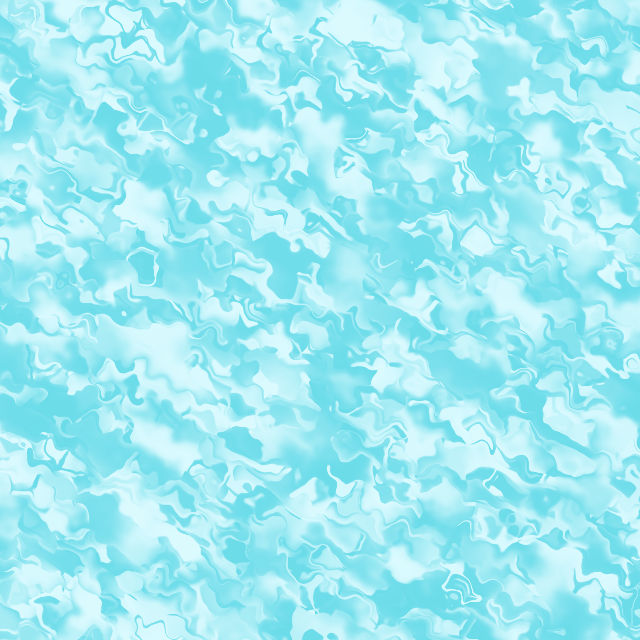
A Shadertoy shader for this texture:

```glsl
// Pale turquoise rippled water: small wavy patches and streaks slanting down to the right.
#define DEEP vec3(0.45, 0.87, 0.92)
#define PALE vec3(0.82, 0.97, 0.99)
#define SLANT 0.55          // downward tilt of the grain, radians
#define PATCHES vec2(23.0, 42.0) // patches per canvas, along and across the grain
#define RIPPLES 46.0        // ripples per canvas
#define RIPPLE_SIZE 0.032   // ripple displacement
#define CONTRAST 5.8
#define DRIFT 0.9           // strength of the broad light and dark areas
#define LAYERS 7

float hash(vec2 p) {
    return fract(sin(dot(p, vec2(127.1, 311.7))) * 43758.545);
}

// Smooth value noise, 0 to 1
float noise(vec2 p) {
    vec2 cell = floor(p);
    vec2 f = fract(p);
    f = f * f * (3.0 - 2.0 * f);
    vec2 e = vec2(0.0, 1.0);
    return mix(mix(hash(cell), hash(cell + e.yx), f.x),
               mix(hash(cell + e.xy), hash(cell + e.yy), f.x), f.y);
}

// Bends the grain into short, wavy folds
vec2 ripple(vec2 p) {
    vec2 q = p * RIPPLES;
    vec2 push = vec2(noise(q + 7.3), noise(q + vec2(41.7, 93.1))) - 0.5;
    vec2 fine = vec2(noise(q * 2.1 + 61.9), noise(q * 2.1 + 18.4)) - 0.5;
    return p + RIPPLE_SIZE * (push + 0.16 * fine);
}

// Stacks patches and thin streaks, each with a slowly varying tone
float waterTone(vec2 p) {
    vec2 q = p * PATCHES;
    float tone = noise(q * 0.6 + 3.1);
    for (int i = 0; i < LAYERS; i++) {
        vec2 shift = vec2(17.3, 29.9) * float(i + 1);
        float shape = noise(q + shift);
        float softness = noise(q * 0.8 - shift);
        float edge = mix(0.01, 0.11, softness * softness);
        float cover = smoothstep(-edge, edge, shape - 0.57);
        if (i % 3 == 2) {
            // Narrow bands along a contour of the noise
            cover = 0.9 * (1.0 - smoothstep(0.04, 0.05 + edge, abs(shape - 0.5)));
        }
        tone = mix(tone, noise(q * 0.6 + shift.yx * 2.0), cover);
    }
    return tone;
}

void mainImage(out vec4 fragColor, in vec2 fragCoord) {
    vec2 uv = fragCoord / iResolution.y;

    // Turn the canvas so that x runs along the grain
    float c = cos(SLANT);
    float s = sin(SLANT);
    vec2 grain = vec2(c * uv.x - s * uv.y, s * uv.x + c * uv.y);

    // Average four samples to smooth the folded edges
    float tone = 0.0;
    for (int k = 0; k < 4; k++) {
        vec2 jitter = (vec2(k % 2, k / 2) - 0.5) * 0.5 / iResolution.y;
        tone += 0.25 * waterTone(ripple(grain + jitter));
    }

    // Broad light and dark areas, then an even spread of tones that favours the deeper blues
    float drift = noise(grain * vec2(5.0, 9.0) + 5.7) - 0.5;
    float level = (tone - 0.5) * CONTRAST + drift * DRIFT;
    float spread = 1.0 / (1.0 + exp(-1.7 * level));
    float light = -0.08 + 0.8 * spread + 0.4 * spread * spread;
    fragColor = vec4(clamp(mix(DEEP, PALE, light), 0.0, 1.0), 1.0);
}
```
